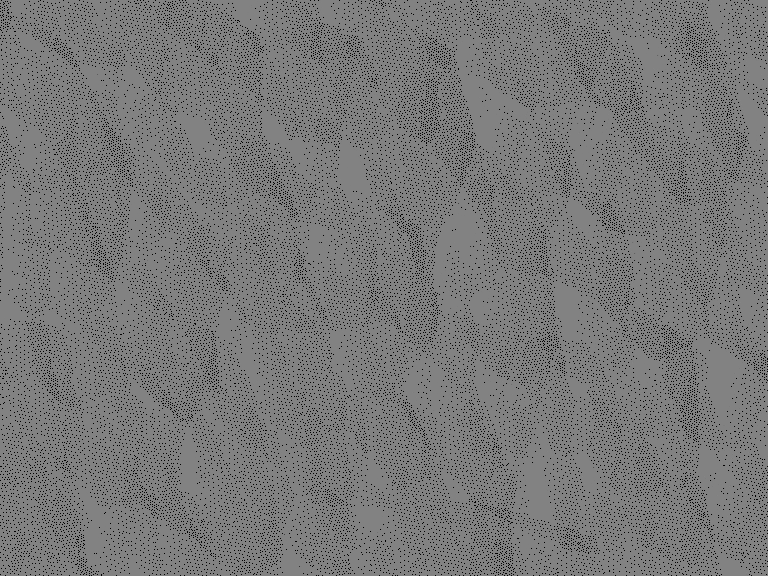
Write a Shadertoy shader that draws this texture.

```glsl
// Crumpled paper drawn as a stipple of tiny dark dots on flat grey.
// Layered polygonal facets give a creased relief; the slope towards the light
// sets the dot spacing, and jittered staggered grids place the dots.

const float PAPER_GREY = 0.508;
const float UNITS_HIGH = 384.0;     // dot units per canvas height
const float DOT_SIZE = 0.6667;      // side of a dot in units
const float SPACING_STEP = 1.25;    // ratio between neighbouring grid sizes
const float MEAN_INK = 0.070;
const float INK_CONTRAST = 0.035;
const float LEAST_INK = 0.013;      // lit facets below this stay bare
const float MOST_INK = 0.20;
const float PI = 3.14159265;
const vec2 GRID_ORIGIN = vec2(600.0, 900.0);

vec2 hash22(vec2 p) {
    vec3 h = fract(p.xyx * vec3(0.1031, 0.1030, 0.0973));
    h += dot(h, h.yzx + 33.33);
    return fract((h.xx + h.yz) * h.zy);
}

mat2 rotation(float angle) {
    float c = cos(angle), s = sin(angle);
    return mat2(c, s, -s, c);
}

float cornerRamp(vec2 corner, vec2 offset) {
    float angle = 6.2832 * hash22(corner + 71.0).x;
    return dot(vec2(cos(angle), sin(angle)), offset);
}

float gradientNoise(vec2 p) {
    vec2 i = floor(p), f = p - i;
    vec2 u = f * f * f * (f * (f * 6.0 - 15.0) + 10.0);
    vec2 e = vec2(1.0, 0.0);
    return mix(mix(cornerRamp(i, f), cornerRamp(i + e, f - e), u.x),
               mix(cornerRamp(i + e.yx, f - e.yx), cornerRamp(i + 1.0, f - 1.0), u.x), u.y);
}

// Offset from the site of the enclosing facet: the slope of a dented bowl
vec2 facetSlope(vec2 q) {
    vec2 home = floor(q), slope = vec2(0.0);
    float lowest = 1e3;
    for (int j = -1; j <= 1; j++) {
        for (int i = -1; i <= 1; i++) {
            vec2 cell = home + vec2(i, j);
            vec2 offset = q - cell - hash22(cell);
            float height = dot(offset, offset) + 0.3 * hash22(cell + 37.0).x;
            if (height < lowest) {
                lowest = height;
                slope = offset;
            }
        }
    }
    return slope;
}

// Shade of several facet layers, long axis along a steep falling diagonal
float creasedSlope(vec2 p) {
    vec2 bend = vec2(gradientNoise(p * 7.0 + 5.0), gradientNoise(p * 7.0 + 50.0));
    p += 0.012 * bend;
    float shade = 0.0, frequency = 6.6, weight = 1.0, side = 1.0;
    for (int layer = 0; layer < 3; layer++) {
        float tilt = -0.40 + 0.28 * side;
        vec2 q = rotation(tilt) * p * vec2(1.0, 0.68) * frequency;
        vec2 slope = facetSlope(q + 20.0 + 13.0 * float(layer));
        shade += side * weight * dot(slope, vec2(1.0, 0.25));
        frequency *= 1.5;
        weight *= 0.84;
        side = -side;
    }
    return 2.0 * shade;
}

// Windowed sinc: a crisp dot edge filtered to the pixel size
float sharpEdge(float offset) {
    float x = PI * max(abs(offset), 0.001);
    return x < 3.0 * PI ? sin(x) / x * sin(x / 3.0) / (x / 3.0) : 0.0;
}

// Sum of square dots on a staggered, jittered grid of the given level
float stipple(vec2 p, float level, float softness) {
    vec2 cellSize = pow(SPACING_STEP, level) * vec2(1.07, 0.935);
    mat2 turn = rotation(level * 2.4);
    vec2 q = turn * p / cellSize + GRID_ORIGIN;
    float ink = 0.0;
    for (int j = -2; j <= 2; j++) {
        float row = floor(q.y) + float(j);
        float stagger = 0.5 * mod(row, 2.0);
        for (int i = -2; i <= 2; i++) {
            vec2 cell = vec2(floor(q.x - stagger) + float(i), row);
            vec2 jitter = 0.42 * (hash22(cell + level * 17.0) - 0.5);
            vec2 center = cell + 0.5 + jitter + vec2(stagger, 0.0);
            vec2 place = transpose(turn) * ((center - GRID_ORIGIN) * cellSize);
            place = (floor(place / DOT_SIZE) + 0.5) * DOT_SIZE;
            vec2 offset = (p - place) / softness;
            ink += sharpEdge(offset.x) * sharpEdge(offset.y);
        }
    }
    return ink * DOT_SIZE * DOT_SIZE / (softness * softness);
}

void mainImage(out vec4 fragColor, in vec2 fragCoord) {
    vec2 p = fragCoord / iResolution.y;

    // Shade of the relief as ink coverage, steep facets emphasised
    float slope = creasedSlope(p);
    float coverage = MEAN_INK + INK_CONTRAST * slope * (0.75 + 0.16 * slope * slope);
    coverage = min(coverage, MOST_INK);

    // Coverage to dot spacing, rounded to the nearest grid level
    float spacing = DOT_SIZE * inversesqrt(max(coverage, LEAST_INK));
    float level = floor(log(spacing) / log(SPACING_STEP) + 0.5);
    float softness = max(DOT_SIZE, UNITS_HIGH / iResolution.y);
    float ink = stipple(p * UNITS_HIGH, level, softness);
    ink *= smoothstep(LEAST_INK - 0.004, LEAST_INK, coverage);

    fragColor = vec4(vec3(clamp(PAPER_GREY * (1.0 - ink), 0.0, 1.0)), 1.0);
}
```
